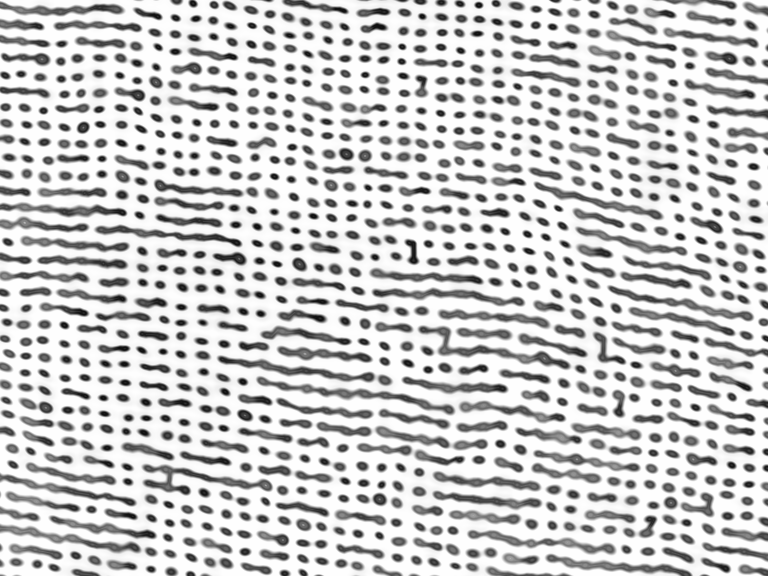
Write a Shadertoy shader that draws this pattern.

```glsl
// Labyrinth of soft dark spots in tilted rows, partly fused into wavy strands on white.

#define ROW_HEIGHT 0.0292   // row spacing, in canvas heights
#define COLUMN_RATIO 1.14   // column spacing, in rows
#define ROW_TILT 0.125      // downward slope of the rows
#define WARP 0.8            // bending of the lattice, in rows
#define JITTER 0.20         // scatter of the spots, in cells
#define SPOT_RADIUS 0.226   // mean half height of a spot, in rows
#define STRAND_RADIUS 0.145 // half width of a strand, in rows
#define FUSION 0.16         // rounding where shapes meet
#define SOFTNESS 0.098      // half width of the blurred edge
#define PAPER 0.997

vec3 hash3(vec2 p) {
    vec3 q = fract(p.xyx * vec3(0.1031, 0.1030, 0.0973));
    q += dot(q, q.yxz + 33.33);
    return fract((q.xxy + q.yzz) * q.zyx);
}

float noise(vec2 p) {
    vec2 i = floor(p), f = fract(p);
    f = f * f * (3.0 - 2.0 * f);
    float low = mix(hash3(i).x, hash3(i + vec2(1, 0)).x, f.x);
    float high = mix(hash3(i + vec2(0, 1)).x, hash3(i + vec2(1, 1)).x, f.x);
    return mix(low, high, f.y);
}

float smoothMin(float a, float b) {
    float h = max(FUSION - abs(a - b), 0.0) / FUSION;
    return min(a, b) - 0.25 * h * h * FUSION;
}

float segmentDistance(vec2 p, vec2 a, vec2 b) {
    vec2 ab = b - a;
    return length(p - a - ab * clamp(dot(p - a, ab) / dot(ab, ab), 0.0, 1.0));
}

// Spot centre of a lattice cell; a few cells stray further as defects
vec2 spotCentre(vec2 id) {
    vec3 h = hash3(id + 71.0);
    float stray = h.z > 0.93 ? 2.0 : 1.0;
    return (id + 0.5 + (h.xy - 0.5) * JITTER * stray) * vec2(COLUMN_RATIO, 1.0);
}

// Tilted lattice, bent so that the slope drifts across the canvas
vec2 bendLattice(vec2 p) {
    vec2 drift = vec2(noise(p * vec2(0.03, 0.08) + 9.0),
                      noise(p * vec2(0.10, 0.05) + 40.0)) - 0.5;
    drift.y += 0.25 * (noise(p * vec2(0.3, 0.12) + 17.0) - 0.5);
    return p + vec2(0.02 * p.y, ROW_TILT * p.x) + 2.0 * WARP * drift + 200.0;
}

void mainImage(out vec4 fragColor, in vec2 fragCoord) {
    vec2 p = fragCoord / iResolution.y / ROW_HEIGHT;
    vec2 q = bendLattice(p);
    // Fine wobble keeps the outlines from being perfect ellipses
    q += 0.18 * (vec2(noise(p * 0.9), noise(p * 0.9 + 50.0)) - 0.5);
    vec2 cell = floor(q / vec2(COLUMN_RATIO, 1.0));
    float region = noise(p * 0.11 + 31.0) - 0.5;

    float shape = 1.0, toneSum = 0.0, weightSum = 0.0001;
    for (int j = -1; j <= 1; j++)
    for (int i = -2; i <= 1; i++) {
        vec2 id = cell + vec2(i, j);
        vec3 h = hash3(id);
        vec3 k = hash3(id + 137.0);
        vec2 centre = spotCentre(id);

        // Slanted elliptic spot, now and then a swollen one
        vec2 e = q - centre;
        e.y += (0.24 * h.z - 0.09) * e.x;
        float swell = step(0.975, k.x);
        float radius = SPOT_RADIUS * mix(0.82 + 0.36 * h.x - 0.2 * region, 1.5, swell);
        float stretch = mix(0.60 + 0.2 * h.y, 0.85, swell);
        float spot = length(e * vec2(stretch, 1.0)) - radius;
        shape = smoothMin(shape, spot);

        // Strands run tip to tip along the rows and gather in patches
        float patchiness = smoothstep(0.42, 0.78, noise(id * vec2(0.2, 0.27) + 5.0));
        float linked = step(k.y, mix(0.13, 0.78, patchiness));
        if (linked > 0.5) {
            vec2 tip = vec2(0.24, -0.05);
            float strand = segmentDistance(q, centre + tip, spotCentre(id + vec2(1, 0)) - tip);
            shape = smoothMin(shape, strand - STRAND_RADIUS * (0.75 + 0.5 * k.z));
        }
        // Very rare slanted hooks join two rows
        if (h.y > 0.994) {
            float hook = segmentDistance(q, centre + vec2(0.25, 0.0), spotCentre(id - vec2(0, 1)));
            shape = smoothMin(shape, hook - STRAND_RADIUS);
        }

        // Small lone spots are darkest
        float weight = exp(-9.0 * max(spot + radius, 0.0));
        toneSum += weight * (0.06 + 0.24 * h.x + 0.11 * linked);
        weightSum += weight;
    }

    // Grey core inside a darker rim, darker as a whole in some regions
    float ink = toneSum / weightSum - 0.22 * region;
    ink += 0.12 * smoothstep(-0.09, -0.21, shape);
    ink += 0.22 * smoothstep(-0.24, -0.34, shape);

    // Faint smudges on the paper and edges of varying blur
    float smudge = smoothstep(0.65, 1.0, noise(p * 0.7 + 80.0));
    float shade = 0.05 * smudge + 0.07 * max(region, 0.0);
    float paper = PAPER - shade * smoothstep(0.4, 0.1, shape);
    float blur = SOFTNESS * (0.85 + 0.5 * noise(p * 0.8 + 23.0));
    float grey = mix(max(ink, 0.06), paper, smoothstep(-blur, blur, shape));
    fragColor = vec4(vec3(clamp(grey, 0.0, 1.0)), 1.0);
}
```
